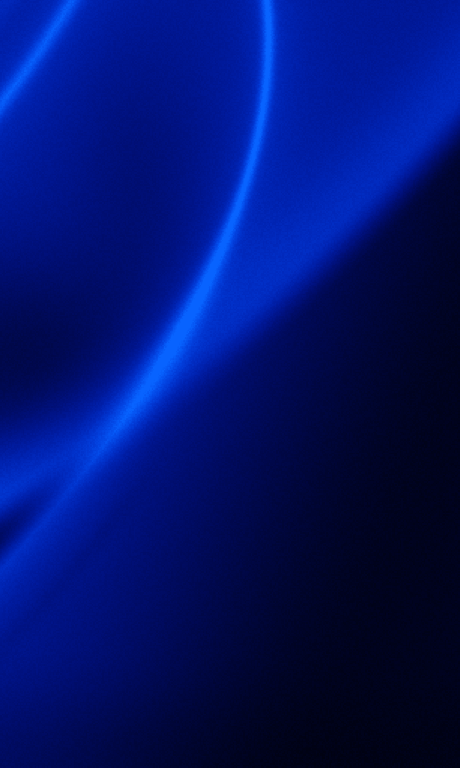
This background is drawn by a WebGL 2 fragment shader. Its source:

```glsl
#version 300 es
precision highp float;
// Soft folds of blue light: a thin bright arc crosses a broad diagonal band,
// with a short streak at the upper left and a fade to black at the lower right.
// Curves give signed distances; their glows add up to one level that is coloured.

uniform vec2 u_resolution;
out vec4 fragColor;

// Layout, in units of canvas height; s runs down from the top edge
const float ASPECT = 0.598;
const vec2 ARC_TOP = vec2(0.349, 0.05);
const vec2 ARC_BEND = vec2(0.9, 0.35);
const vec3 BAND_CURVE = vec3(0.645, -0.62, -0.42);
const vec3 STREAK_CURVE = vec3(0.094, -0.6, -0.6);

// Light levels
const float SHEET_LEVEL = 0.575;
const float HOLLOW_DEPTH = 0.29;
const float DUSK_DEPTH = 0.12;
const float SHADOW_LEVEL = 0.115;
const float SHADOW_RISE = 0.40;
const float ARC_CORE = 0.25;
const float ARC_GLOW = 0.20;
const float STREAK_CORE = 0.20;
const float STREAK_GLOW = 0.20;
const float GRAIN = 0.04;
const float GRAIN_CELLS = 512.0;

float gauss(float d, float width) {
    float t = d / width;
    return exp(-t * t);
}

// Glow with a different reach on each side of a curve
float sideGlow(float d, float leftReach, float rightReach) {
    return exp(-abs(d) / (d < 0.0 ? leftReach : rightReach));
}

float hash(vec2 p) {
    vec3 q = fract(p.xyx * 0.1031);
    q += dot(q, q.yzx + 33.33);
    return fract((q.x + q.y) * q.z);
}

// Positive to the right of the arc
float arcDistance(vec2 p) {
    float d = p.y - ARC_TOP.y;
    float k = 1.0 + ARC_BEND.y * max(d, 0.0);
    float x = ARC_TOP.x - ARC_BEND.x * d * d / k;
    float slope = 2.0 * ARC_BEND.x * d / k;
    return (p.x - x) / sqrt(1.0 + slope * slope);
}

// Positive above the band's centre line
float bandDistance(vec2 p) {
    float s = BAND_CURVE.x + p.x * (BAND_CURVE.y + p.x * BAND_CURVE.z);
    float slope = BAND_CURVE.y + 2.0 * BAND_CURVE.z * p.x;
    return (s - p.y) / sqrt(1.0 + slope * slope);
}

// Positive to the right of the streak
float streakDistance(vec2 p) {
    float x = STREAK_CURVE.x + p.y * (STREAK_CURVE.y + p.y * STREAK_CURVE.z);
    float slope = STREAK_CURVE.y + 2.0 * STREAK_CURVE.z * p.y;
    return (p.x - x) / sqrt(1.0 + slope * slope);
}

// Lit sheet above the band, with a dark hollow at the left
float sheetLight(vec2 p, float band) {
    float hollow = gauss(p.x - 0.03, 0.18) * gauss(p.y - 0.47, 0.14);
    float dusk = gauss(p.x - 0.18, 0.09) * gauss(p.y - 0.24, 0.17);
    float bandGain = mix(0.28, 0.16, smoothstep(0.0, 0.3, p.x));
    return SHEET_LEVEL - HOLLOW_DEPTH * hollow - DUSK_DEPTH * dusk
         + bandGain * gauss(band, 0.07);
}

// Shaded sheet below the band, fading toward the lower right
float shadeLight(vec2 p, float arc) {
    float fade = smoothstep(0.08, 0.58, p.x + 0.4 * (p.y - 0.6));
    float level = SHADOW_LEVEL + SHADOW_RISE * (1.0 - fade);
    level *= mix(0.4, 1.0, smoothstep(-0.04, 0.0, arc));
    level -= 0.035 * gauss(arc - 0.065, 0.012) * smoothstep(0.56, 0.7, p.y);
    return level * (1.0 - 0.25 * smoothstep(0.84, 1.0, p.y));
}

// Thin core at the top that widens and softens down the curve
float arcLight(vec2 p, float arc) {
    float spread = smoothstep(0.2, 0.65, p.y);
    float core = gauss(arc, mix(0.009, 0.03, spread));
    float coreGain = ARC_CORE * (1.0 - 0.8 * smoothstep(0.4, 0.68, p.y));
    float glow = sideGlow(arc, mix(0.03, 0.02, spread), 0.045);
    return coreGain * core + ARC_GLOW * glow;
}

float streakLight(vec2 p) {
    float d = streakDistance(p);
    float corner = gauss(d + 0.075, 0.018) * (1.0 - smoothstep(0.0, 0.1, p.y));
    return STREAK_CORE * gauss(d, 0.012)
         + STREAK_GLOW * sideGlow(d, 0.05, 0.045) + 0.1 * corner;
}

// Level to blue, with green rising in the brightest light
vec3 blueRamp(float level) {
    float b = clamp(level, 0.0, 1.0);
    float b4 = b * b * b * b;
    return vec3(0.03 * b4 * b4, 0.1 * b + 0.29 * b4, b);
}

void main() {
    vec2 uv = gl_FragCoord.xy / u_resolution;
    vec2 p = vec2(uv.x * ASPECT, 1.0 - uv.y);
    float arc = arcDistance(p);
    float band = bandDistance(p);
    float lit = smoothstep(-0.06, 0.002, band);
    float level = mix(shadeLight(p, arc), sheetLight(p, band), lit);
    level += arcLight(p, arc) + streakLight(p);
    level += GRAIN * (hash(floor(p * GRAIN_CELLS)) - 0.5);
    fragColor = vec4(blueRamp(level), 1.0);
}
```
